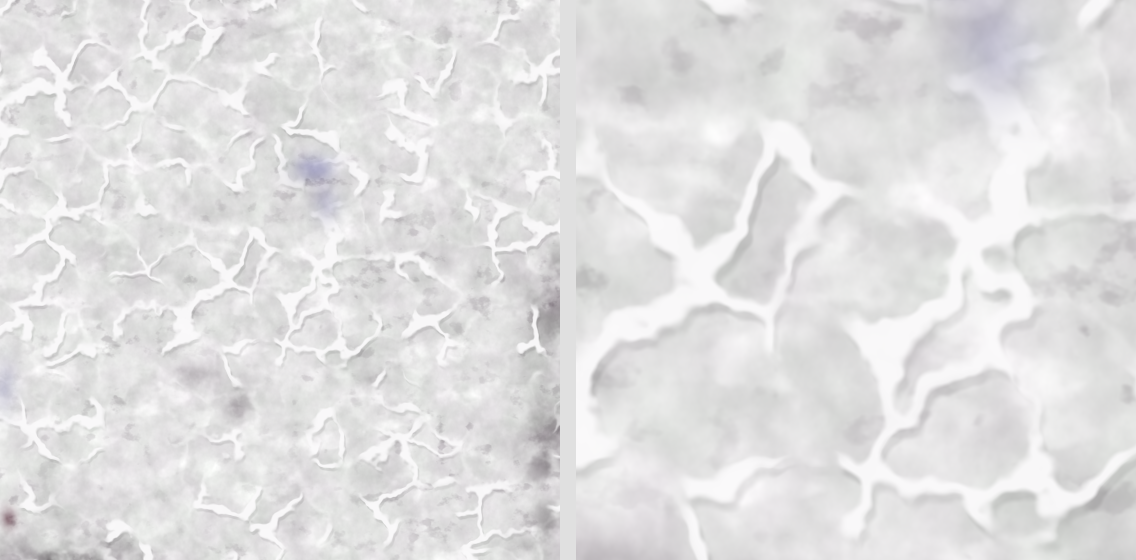
Left, the full canvas; right, a detail of the centre.
Reproduce this texture procedurally as a Shadertoy shader.

```glsl
vec2 hash2(vec2 p) {
    vec3 q = fract(p.xyx * vec3(0.1031, 0.1030, 0.0973));
    q += dot(q, q.yzx + 33.33);
    return fract((q.xx + q.yz) * q.zy);
}

float noise(vec2 p) {
    vec2 i = floor(p), f = fract(p);
    f = f * f * (3.0 - 2.0 * f);
    vec2 e = vec2(0, 1);
    return mix(mix(hash2(i).x, hash2(i + e.yx).x, f.x),
               mix(hash2(i + e.xy).x, hash2(i + e.yy).x, f.x), f.y);
}

float fbm(vec2 p) {
    float sum = 0.0, amp = 0.53;
    for (int k = 0; k < 4; k++) {
        sum += amp * noise(p);
        p = mat2(1.6, 1.2, -1.2, 1.6) * p + 7.3;
        amp *= 0.5;
    }
    return sum;
}

// Rounded distance to the nearest cell border, and a random tone per cell
vec2 cells(vec2 p) {
    vec2 base = floor(p), nearest = vec2(0), id = vec2(0);
    float best = 9.0;
    for (int y = -1; y <= 1; y++)
    for (int x = -1; x <= 1; x++) {
        vec2 c = base + vec2(x, y), r = c + hash2(c + 50.0) - p;
        if (dot(r, r) < best) { best = dot(r, r); nearest = r; id = c; }
    }
    float sum = 0.0;
    for (int y = -2; y <= 2; y++)
    for (int x = -2; x <= 2; x++) {
        vec2 c = id + vec2(x, y), r = c + hash2(c + 50.0) - p, d = r - nearest;
        if (dot(d, d) > 0.0001)
            sum += exp(-24.0 * dot(0.5 * (nearest + r), normalize(d)));
    }
    return vec2(-log(sum) / 24.0, hash2(id + 9.0).y);
}

vec2 warp(vec2 p) {
    vec2 bend = vec2(fbm(p * 19.0), fbm(p * 19.0 + 40.0)) - 0.5;
    return p * vec2(11.5, 13.0) + bend * 0.8;
}

// Tapering white gaps that open along some of the cell borders
float gaps(vec2 p, float border) {
    float mask = noise(p * 19.0 + 3.0) * 0.75 + noise(p * 7.0 + 21.0) * 0.25;
    float open = smoothstep(0.44, 0.62, mask);
    float width = open * (0.02 + 0.08 * noise(p * 15.0 + 60.0));
    return open * smoothstep(width + 0.045, width - 0.03, border);
}

float blob(vec2 p, vec2 center, vec2 size) {
    vec2 d = (p - center) / size;
    return exp(-dot(d, d));
}

void mainImage(out vec4 fragColor, in vec2 fragCoord) {
    vec2 p = fragCoord / iResolution.xy;
    vec2 cell = cells(warp(p));
    float gap = gaps(p, cell.x);
    vec2 lit = p + vec2(-0.003, 0.006);
    float shadow = max(gaps(lit, cells(warp(lit)).x) - gap, 0.0);

    // Pale mottled ground with faint closed borders
    float tone = 0.874 + (cell.y - 0.5) * 0.036 * smoothstep(0.0, 0.15, cell.x);
    tone += (fbm(p * 8.0 + 11.0) - 0.5) * 0.075;
    tone += (fbm(p * 34.0 + 5.0) - 0.5) * 0.14;
    tone += (fbm(p * vec2(90, 75) + 28.0) - 0.5) * 0.06;
    tone += 0.055 * smoothstep(0.13, 0.0, cell.x) * noise(p * 17.0 + 80.0);
    tone += 0.05 * smoothstep(0.58, 0.75, fbm(p * vec2(16, 24) + 64.0));
    vec3 color = tone + vec3(0.002, 0.0, 0.0);
    color += (fbm(p * 24.0 + 90.0) - 0.5) * vec3(0.016, -0.016, 0.018);

    // Grey patches at the margins and a few in the middle
    float grain = fbm(p * 26.0 + 33.0);
    float dark = blob(p, vec2(0.99, 0.46), vec2(0.05, 0.12));
    dark += 1.1 * blob(p, vec2(0.98, 0.20), vec2(0.05, 0.09));
    dark += blob(p, vec2(0.98, 0.03), vec2(0.04, 0.06));
    dark += 1.5 * blob(p, vec2(0.13, -0.01), vec2(0.13, 0.05));
    dark += 0.7 * blob(p, vec2(0.34, 0.33), vec2(0.038, 0.022));
    dark += 0.7 * blob(p, vec2(0.43, 0.27), vec2(0.025, 0.045));
    dark += 0.7 * blob(p, vec2(0.67, 0.315), vec2(0.035, 0.014));
    color -= dark * (0.04 + 0.24 * smoothstep(0.3, 0.75, grain)) * vec3(0.97, 1.03, 0.98);

    // Small scattered grey flecks
    float fleck = smoothstep(0.62, 0.80, fbm(p * vec2(38, 46) + 70.0));
    color -= fleck * noise(p * 9.0 + 15.0) * vec3(0.13, 0.14, 0.13);

    // Gaps with a thin shaded side, closed under the stain
    float stain = blob(p, vec2(0.56, 0.70), vec2(0.037, 0.024));
    stain += 0.65 * blob(p, vec2(0.583, 0.635), vec2(0.026, 0.03));
    stain += 0.6 * blob(p, vec2(0.01, 0.31), vec2(0.02, 0.045));
    float clear = 1.0 - min(stain * 1.5, 1.0);
    color -= shadow * clear * 0.075;
    color = mix(color, vec3(0.98, 0.976, 0.98), gap * clear * 0.94);

    // Violet stain and a brown fleck
    color -= stain * (0.4 + grain) * vec3(0.19, 0.19, 0.09);
    color -= 0.12 * blob(p, vec2(0.54, 0.66), vec2(0.05, 0.05)) * grain;
    color -= blob(p, vec2(0.015, 0.075), vec2(0.014, 0.02)) * grain * vec3(0.5, 0.65, 0.6);
    fragColor = vec4(clamp(color, 0.0, 1.0), 1.0);
}
```
